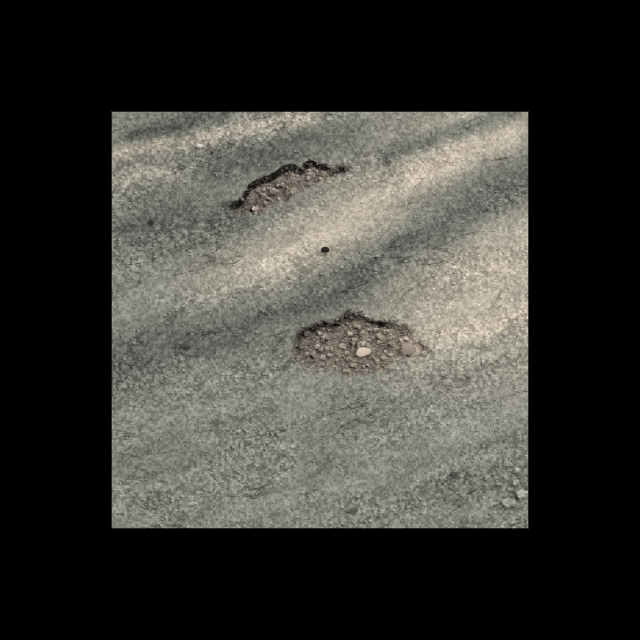
This texture is drawn by a WebGL 2 fragment shader. Its source:

```glsl
#version 300 es
precision highp float;
// A square of worn, sunlit gravel road with tree shadows and two potholes, framed in black.
uniform vec2 u_resolution;
out vec4 outColor;

float hash(vec2 p) {
  vec3 a = fract(vec3(p.xyx) * 0.1031);
  a += dot(a, a.yzx + 33.33);
  return fract((a.x + a.y) * a.z);
}

float noise(vec2 p) {
  vec2 i = floor(p), f = fract(p);
  f = f * f * (3.0 - 2.0 * f);
  return mix(mix(hash(i), hash(i + vec2(1, 0)), f.x),
             mix(hash(i + vec2(0, 1)), hash(i + vec2(1, 1)), f.x), f.y);
}

float fbm(vec2 p) {
  float sum = 0.0;
  for (float gain = 0.5; gain > 0.03; gain *= 0.5) {
    sum += gain * noise(p);
    p = mat2(1.6, 1.2, -1.2, 1.6) * p + 7.3;
  }
  return sum;
}

// Soft elliptical spot whose long axis rises by the given angle
float spot(vec2 p, vec2 center, vec2 radii, float angle) {
  float c = cos(angle), s = sin(angle);
  vec2 d = mat2(c, -s, s, c) * (p - center) / radii;
  return exp(-dot(d, d));
}

// Soft stroke from a to b
float stroke(vec2 p, vec2 a, vec2 b, float width) {
  vec2 ab = b - a;
  float d = length(p - a - ab * clamp(dot(p - a, ab) / dot(ab, ab), 0.0, 1.0)) / width;
  return exp(-d * d);
}

// Relief of scattered pebbles: lit tops and dark lower edges
float pebbles(vec2 p, float amount) {
  float relief = 0.0;
  for (int k = 0; k < 9; k++) {
    vec2 id = floor(p) + vec2(k % 3 - 1, k / 3 - 1);
    float size = 0.16 + 0.3 * hash(id + 31.7);
    vec2 d = p - id - vec2(hash(id), hash(id + 17.1));
    d.x *= 0.65 + 0.3 * hash(id + 5.0);
    float present = smoothstep(0.0, 0.15, amount - hash(id + 71.3));
    float body = smoothstep(size, size * 0.6, length(d));
    float under = smoothstep(size * 1.3, size * 0.5, length(d + vec2(0.13, 0.18)));
    float top = 0.3 + 0.5 * hash(id + 9.0) + 0.6 * d.y / size;
    relief += present * (body * top - under * (1.0 - body) * 0.75);
  }
  return clamp(relief, -1.0, 1.0);
}

float potholes(vec2 p) {
  vec2 w = p + 0.07 * (vec2(fbm(p * 17.0), fbm(p * 17.0 + 40.0)) - 0.48);
  float upper = spot(w, vec2(0.42, 0.825), vec2(0.17, 0.036), 0.34);
  float lower = spot(w, vec2(0.59, 0.435), vec2(0.16, 0.075), 0.05);
  return smoothstep(0.32, 0.5, max(upper, lower));
}

void main() {
  vec2 p = (gl_FragCoord.xy / u_resolution - 0.1745) / 0.651;
  vec2 w = p + 0.035 * (vec2(fbm(p * 8.0), fbm(p * 8.0 + 20.0)) - 0.48);
  vec2 along = vec2(w.x + 0.3 * w.y, w.y - 0.3 * w.x);
  // Sunlight falling over the ground
  float sun = 0.15 + 0.32 * smoothstep(0.3, 0.9, p.x) * smoothstep(0.15, 0.5, p.y);
  sun += 0.55 * spot(w, vec2(0.40, 0.65), vec2(0.22, 0.085), 0.3);
  sun += 0.35 * spot(w, vec2(0.62, 0.78), vec2(0.14, 0.07), 0.45);
  sun += 0.30 * spot(w, vec2(0.90, 0.60), vec2(0.24, 0.12), 0.4);
  sun += 0.38 * stroke(w, vec2(0.74, 0.85), vec2(0.96, 0.94), 0.045);
  sun += 0.55 * stroke(w, vec2(0.0, 0.895), vec2(0.48, 0.99), 0.024);
  sun += 0.30 * stroke(w, vec2(0.0, 0.83), vec2(0.2, 0.86), 0.03);
  sun += 0.25 * stroke(w, vec2(0.72, 0.45), vec2(1.0, 0.51), 0.03);
  // Tree shadows
  float shade = max(stroke(w, vec2(1.05, 0.88), vec2(0.76, 0.72), 0.065),
                    stroke(w, vec2(0.76, 0.72), vec2(0.55, 0.57), 0.05));
  shade = max(shade, 0.75 * stroke(w, vec2(0.55, 0.57), vec2(0.0, 0.40), 0.055));
  shade = max(shade, 0.8 * stroke(w, vec2(0.66, 0.89), vec2(0.97, 1.0), 0.023));
  shade = max(shade, 0.65 * stroke(w, vec2(0.05, 0.71), vec2(0.33, 0.75), 0.045));
  shade = max(shade, 0.6 * stroke(w, vec2(0.22, 0.86), vec2(0.58, 0.95), 0.045));
  shade = max(shade, 0.7 * stroke(w, vec2(0.05, 0.94), vec2(0.28, 0.99), 0.02));
  // Smooth wheel tracks, rough verges and ground grain
  float track = max(stroke(w, vec2(0.0, 0.20), vec2(0.54, 0.36), 0.035),
                    stroke(w, vec2(0.25, 0.02), vec2(1.0, 0.28), 0.045));
  float rough = smoothstep(0.38, 0.62, fbm(along * vec2(5, 14) + 3.0)) * (1.0 - 0.85 * track);
  float tone = 0.45 + 0.33 * sun - 0.20 * shade * (0.6 + 0.7 * sun) + 0.035 * track;
  tone += 0.16 * (fbm(along * vec2(9, 28)) - 0.48) + 0.14 * (noise(p * 310.0) - 0.5);
  tone += (0.15 + 0.1 * rough) * (noise(p * 150.0) - 0.5);
  // Broken ledges running along the road
  float ledge = abs(fbm(along * vec2(3, 13) + 11.0) - 0.49);
  tone -= 0.13 * smoothstep(0.014, 0.0, ledge) * smoothstep(0.42, 0.6, noise(p * 12.0));
  // Pothole floors and rims, then gravel in three sizes
  float hole = potholes(p), rim = hole * (1.0 - potholes(p + vec2(-0.004, 0.017)));
  tone -= 0.09 * hole + 0.27 * rim;
  tone += 0.13 * pebbles(p * 120.0, 0.15 + 0.3 * rough + 0.5 * hole);
  tone += 0.20 * pebbles(p * 62.0 + 9.0, 0.03 + 0.09 * rough + 0.6 * hole);
  float corner = spot(p, vec2(0.98, 0.06), vec2(0.07, 0.09), 0.0);
  tone += 0.20 * pebbles(p * 32.0 + 4.0, 0.25 * hole + 0.7 * corner);
  // Larger lone stones: position, radius, brightness
  vec4 stones[7] = vec4[7](vec4(0.18, 0.44, 0.011, 0.3), vec4(0.51, 0.667, 0.01, 0.16),
    vec4(0.095, 0.735, 0.009, 0.22), vec4(0.605, 0.425, 0.016, 0.78),
    vec4(0.71, 0.43, 0.017, 0.58), vec4(0.58, 0.043, 0.01, 0.36), vec4(0.82, 0.13, 0.01, 0.33));
  for (int i = 0; i < 7; i++) {
    vec2 d = (p - stones[i].xy) * vec2(0.8, 1.2) + 0.008 * (noise(p * 70.0) - 0.5);
    float r = stones[i].z;
    tone -= 0.16 * smoothstep(r * 1.4, r * 0.6, length(d + vec2(0.003, 0.006)));
    tone = mix(tone, stones[i].w + 5.0 * d.y, smoothstep(r, r * 0.65, length(d)));
  }
  // Cool shade, warm sun, brown earth, black frame
  float warmth = clamp(sun * (1.0 - shade), 0.0, 1.0);
  vec3 tint = mix(vec3(0.98, 1.0, 0.93), vec3(1.06, 0.98, 0.88), warmth);
  tint = mix(tint, vec3(1.08, 0.97, 0.88), 0.7 * hole);
  vec2 inset = (0.5 - abs(p - 0.5)) * 0.651 * u_resolution;
  float frame = clamp(min(inset.x, inset.y) + 0.5, 0.0, 1.0);
  outColor = vec4(clamp(tone, 0.06, 0.92) * tint * frame, 1.0);
}
```
